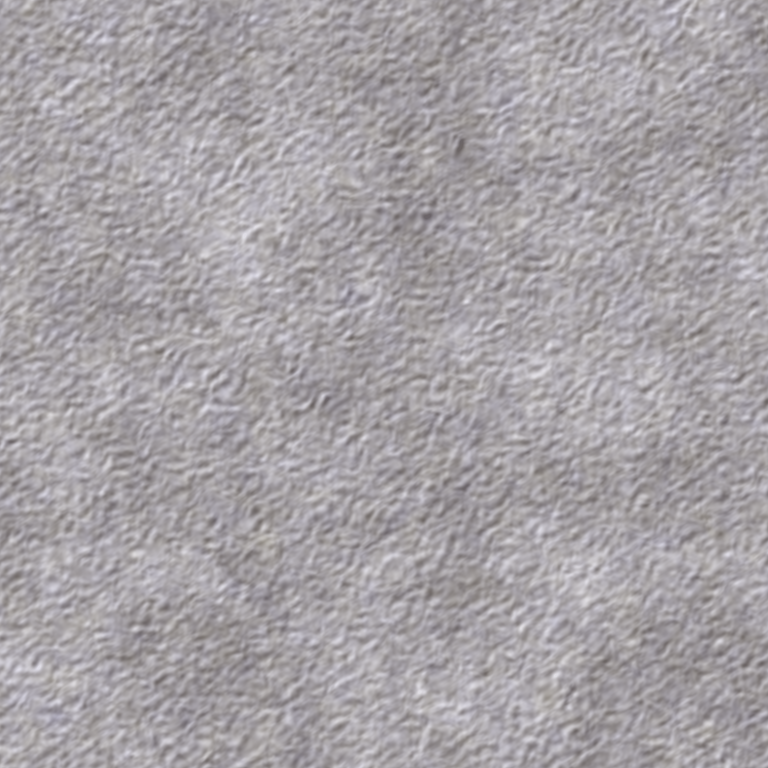
Give the GLSL for this texture, as a three.js fragment shader.

```glsl
// Grey felted plaster: fine slanted grain in soft relief over faint cloudy blotches.
varying vec2 vUv;

const vec3 SHADOW_COLOR = vec3(0.46, 0.435, 0.44);
const vec3 LIGHT_COLOR = vec3(0.84, 0.83, 0.855);
const vec3 WARM_TINT = vec3(0.008, 0.006, -0.026);
const vec2 LIGHT_DIRECTION = vec2(-0.57, 0.82);
const float GRAIN_ANGLE = 0.61;
const vec2 GRAIN_FREQUENCY = vec2(68.0, 104.0);
const float RELIEF_STEP = 0.0034;

// Sine-free hash giving a gradient in -1..1
vec2 hashGradient(vec2 cell) {
  vec3 q = fract(cell.xyx * vec3(0.1031, 0.1030, 0.0973));
  q += dot(q, q.yzx + 33.33);
  return fract((q.xx + q.yz) * q.zy) * 2.0 - 1.0;
}

// Gradient noise centred on zero
float gradientNoise(vec2 p) {
  vec2 cell = floor(p);
  vec2 f = fract(p);
  vec2 blend = f * f * f * (f * (f * 6.0 - 15.0) + 10.0);
  vec2 right = vec2(1.0, 0.0);
  vec2 up = vec2(0.0, 1.0);
  float bottom = mix(dot(hashGradient(cell), f),
                     dot(hashGradient(cell + right), f - right), blend.x);
  float top = mix(dot(hashGradient(cell + up), f - up),
                  dot(hashGradient(cell + 1.0), f - 1.0), blend.x);
  return mix(bottom, top, blend.y);
}

// Layered noise, each octave finer and weaker by the given gain
float fractalNoise(vec2 p, float gain) {
  float sum = 0.0;
  float weight = 1.0;
  for (int octave = 0; octave < 3; octave++) {
    sum += weight * gradientNoise(p);
    p = p * 2.03 + 17.7;
    weight *= gain;
  }
  return sum;
}

vec2 rotate(vec2 p, float angle) {
  float c = cos(angle);
  float s = sin(angle);
  return vec2(c * p.x + s * p.y, c * p.y - s * p.x);
}

// Height of the fibres, stretched along the grain
float grainHeight(vec2 p) {
  vec2 q = rotate(p, GRAIN_ANGLE) * GRAIN_FREQUENCY + 90.0;
  return gradientNoise(q) + 0.36 * gradientNoise(q * 1.9 + 31.3);
}

// Slope towards the light, bright where the surface faces it
float reliefShade(vec2 p, vec2 toLight, float stepSize) {
  vec2 offset = toLight * stepSize;
  return grainHeight(p - offset) - grainHeight(p + offset);
}

void main() {
  // Gentle warp so the grain wanders
  vec2 warp = vec2(gradientNoise(vUv * 31.0 + 5.2), gradientNoise(vUv * 31.0 + 47.9));
  vec2 p = vUv + 0.006 * warp;

  // Tone from fine relief up to broad clouds
  float relief = reliefShade(p, LIGHT_DIRECTION, RELIEF_STEP);
  float fleck = gradientNoise(rotate(p, GRAIN_ANGLE) * vec2(62.0, 84.0) + 210.0);
  float mottle = gradientNoise(p * 24.0 + 63.0);
  float cloud = fractalNoise(p * 4.6 + 11.0, 0.6);
  float tone = 0.5 + 0.5 * relief + 0.34 * fleck + 0.24 * mottle + 0.3 * cloud;

  // Violet-grey lights, warmer shadows, slight drift in hue
  float hueDrift = fractalNoise(p * 19.0 + 140.0, 0.8);
  vec3 color = mix(SHADOW_COLOR, LIGHT_COLOR, clamp(tone, -0.1, 1.1));
  color += WARM_TINT * hueDrift;
  gl_FragColor = vec4(color, 1.0);
}
```
